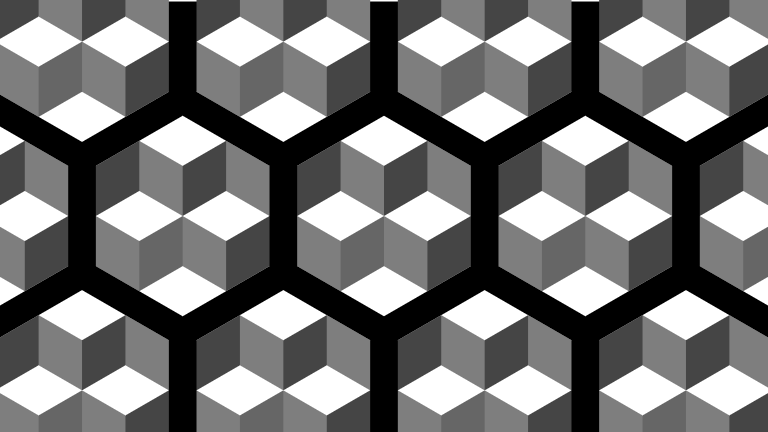
This pattern is drawn by a Shadertoy shader. Its source:

```glsl
// Staggered hexagons on black, each filled with a stack of shaded cubes.
// A hexagonal lattice folds the plane into one cell; a triangle wave then
// splits that cell into white rhombic tops and grey vertical faces.

#define PITCH 0.466      // distance between hexagon centres, in canvas heights
#define APOTHEM 0.201    // centre to flat side of a hexagon
#define LIGHT 0.495
#define MID 0.40
#define DARK 0.272
#define TOP_TRIM 0.0035  // white hairline closing the gaps at the top edge

const float SQRT3 = 1.7320508;

// Pixel coverage of the region where d > 0, d in canvas heights
float cover(float d) {
    return clamp(0.5 + d * iResolution.y, 0.0, 1.0);
}

// Offset from the nearest centre of the hexagonal lattice
vec2 hexCell(vec2 p) {
    vec2 size = PITCH * vec2(1.0, SQRT3);
    vec2 a = mod(p + 0.5 * size, size) - 0.5 * size;
    vec2 b = mod(p, size) - 0.5 * size;
    return dot(a, a) < dot(b, b) ? a : b;
}

float hexDistance(vec2 q) {
    q = abs(q);
    return max(q.x, 0.5 * q.x + 0.5 * SQRT3 * q.y) - APOTHEM;
}

// Grey level of the cube stack inside one hexagon
float cubeShade(vec2 q) {
    float columnWidth = 0.5 * APOTHEM;
    float side = APOTHEM / SQRT3;
    float column = q.x / columnWidth;

    // Vertical faces: four columns, shaded separately above and below centre
    float left = cover((column + 1.0) * columnWidth);
    float middle = cover(column * columnWidth);
    float right = cover((column - 1.0) * columnWidth);
    float upper = mix(DARK, LIGHT, left - middle + right);
    float lower = LIGHT + (MID - LIGHT) * (left - middle) + (DARK - LIGHT) * right;
    float face = q.y > 0.0 ? upper : lower;

    // Rhombic tops: everything outside the zigzag band of faces
    float zigzag = 0.5 - 0.5 * abs(abs(column) - 1.0);
    float band = abs(abs(q.y) / side - zigzag - 0.5) - 0.5;
    return mix(face, 1.0, cover(band * side * 0.5 * SQRT3));
}

void mainImage(out vec4 fragColor, in vec2 fragCoord) {
    vec2 p = (fragCoord - 0.5 * iResolution.xy) / iResolution.y;
    vec2 q = hexCell(p);

    float gap = cover(p.y - 0.5 + TOP_TRIM);
    float shade = mix(gap, cubeShade(q), cover(-hexDistance(q)));
    fragColor = vec4(vec3(shade), 1.0);
}
```
